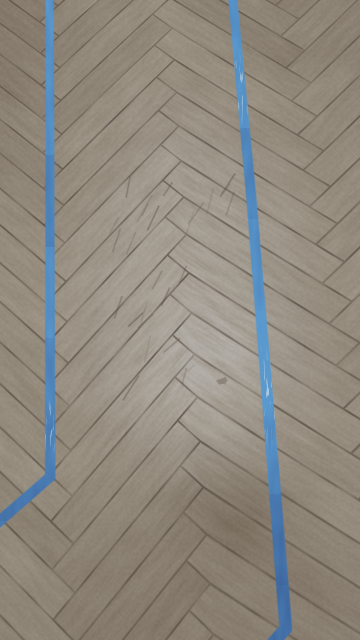
Give the GLSL for this texture, as a WebGL 2 fragment shader.

```glsl
#version 300 es
precision highp float;

uniform vec2 u_resolution;
out vec4 fragColor;

// Palette
const vec3 WOOD_DARK = vec3(0.49, 0.445, 0.385);
const vec3 WOOD_MID = vec3(0.61, 0.575, 0.52);
const vec3 WOOD_SHEEN = vec3(0.70, 0.685, 0.66);
const vec3 JOINT = vec3(0.36, 0.32, 0.28);
const vec3 TAPE_DARK = vec3(0.23, 0.38, 0.60);
const vec3 TAPE_LIGHT = vec3(0.34, 0.58, 0.79);
const vec3 GLOSS = vec3(0.78, 0.85, 0.90);

// Floor layout, in canvas heights, y measured down from the top
const float PLANK_RATIO = 6.0;
const vec2 SPINE = vec2(0.2663, 0.068);        // x at top, drift per y
const vec2 LEFT_SCALE = vec2(0.0586, 0.013);
const vec2 RIGHT_SCALE = vec2(0.0651, 0.040);
const float ROW_HEIGHT = 0.0469;
const float ROW_GROWTH = 0.034;
const float ROW_TILT = 0.07;
const float ROW_SHIFT = 0.077;
const float JOINT_WIDTH = 0.022;
const int SCRATCHES = 26;

float hash(vec2 p) {
  vec3 q = fract(p.xyx * vec3(0.1031, 0.1030, 0.0973));
  q += dot(q, q.yzx + 33.33);
  return fract((q.x + q.y) * q.z);
}

float gradientDot(vec2 cell, vec2 offset) {
  float angle = 6.2832 * hash(cell);
  return dot(vec2(cos(angle), sin(angle)), offset);
}

float noise(vec2 p) {
  vec2 i = floor(p), f = p - i;
  vec2 w = f * f * f * (f * (f * 6.0 - 15.0) + 10.0);
  vec2 e = vec2(1.0, 0.0);
  return mix(mix(gradientDot(i, f), gradientDot(i + e, f - e), w.x),
             mix(gradientDot(i + e.yx, f - e.yx), gradientDot(i + 1.0, f - 1.0), w.x), w.y);
}

float spot(vec2 p, vec2 center, vec2 radius) {
  vec2 d = (p - center) / radius;
  return exp(-dot(d, d));
}

float segment(vec2 p, vec2 a, vec2 b) {
  vec2 ab = b - a;
  return length(p - a - ab * clamp(dot(p - a, ab) / dot(ab, ab), 0.0, 1.0));
}

// Perspective map to the diagonal axes of the herringbone
vec2 toLattice(vec2 p) {
  float d = p.x - SPINE.x - SPINE.y * p.y;
  vec2 scale = d < 0.0 ? LEFT_SCALE : RIGHT_SCALE;
  float across = d / (scale.x + scale.y * p.y);
  float row = log(1.0 + ROW_GROWTH * (p.y + ROW_TILT * d) / ROW_HEIGHT) / ROW_GROWTH + ROW_SHIFT;
  return vec2(row + across, row - across);
}

// Position along and across a plank in xy, its id in zw
vec4 herringbone(vec2 g) {
  vec2 c = floor(g);
  float m = mod(c.x - c.y, 2.0 * PLANK_RATIO);
  if (m < PLANK_RATIO) return vec4(g.x - c.x + m, g.y - c.y, c.x - m, c.y);
  float start = c.y - (2.0 * PLANK_RATIO - 1.0 - m);
  return vec4(g.y - start, g.x - c.x, c.x + 71.0, start + 37.0);
}

vec3 woodFloor(vec2 p) {
  vec4 plank = herringbone(toLattice(p));
  float seed = hash(plank.zw + 50.0);

  // Broad light and shade
  float light = 0.72 + 0.25 * spot(p, vec2(0.30, 0.42), vec2(0.25, 0.40));
  light -= 0.45 * spot(p, vec2(0.0, 0.03), vec2(0.13, 0.22));
  light -= 0.40 * spot(p, vec2(0.52, 0.0), vec2(0.17, 0.20));
  light -= 0.62 * spot(p, vec2(0.37, 0.79), vec2(0.09, 0.085));
  light -= 0.45 * spot(p, vec2(0.42, 1.0), vec2(0.25, 0.20));
  light -= 0.22 * spot(p, vec2(0.10, 0.98), vec2(0.18, 0.25));
  float sheen = 0.75 * spot(p, vec2(0.315, 0.575), vec2(0.13, 0.13))
              + 0.42 * spot(p, vec2(0.30, 0.37), vec2(0.13, 0.17));

  // Plank tone and grain
  vec2 grainPos = plank.xy + seed * vec2(40.0, 90.0);
  float grain = noise(grainPos * vec2(0.7, 5.0)) + 0.7 * noise(grainPos * vec2(1.6, 15.0));
  light += 0.30 * (seed - 0.5) + 0.24 * grain + 0.16 * noise(p * 17.0);
  vec3 color = mix(WOOD_DARK, WOOD_MID, clamp(light, -0.3, 1.25));
  color = mix(color, WOOD_SHEEN, clamp(sheen * (0.9 + 0.5 * grain), 0.0, 1.0));
  color += 0.022 * noise(p * 190.0);

  // Joints
  float edge = min(min(plank.y, 1.0 - plank.y), min(plank.x, PLANK_RATIO - plank.x));
  float soft = 22.0 / u_resolution.y;
  float joint = 1.0 - smoothstep(JOINT_WIDTH - 0.5 * soft, JOINT_WIDTH + soft, edge);
  return mix(color, JOINT, joint * clamp(0.58 + 0.6 * noise(p * 24.0), 0.25, 0.85));
}

// Scattered scratches and one worn stain
float wear(vec2 p, float pixel) {
  float amount = 0.0;
  for (int k = 0; k < SCRATCHES; k++) {
    float n = float(k);
    vec2 start = vec2(0.17, 0.30) + vec2(0.19, 0.36) * vec2(hash(vec2(n, 3.0)), hash(vec2(n, 8.0)));
    vec2 reach = vec2(0.004 + 0.022 * hash(vec2(n, 12.0)), -0.012 - 0.028 * hash(vec2(n, 17.0)));
    float line = 1.0 - smoothstep(0.0, 1.2 * pixel + 0.0006, segment(p, start, start + reach));
    amount = max(amount, line * (0.15 + 0.35 * hash(vec2(n, 21.0))));
  }
  float stain = length((p - vec2(0.348, 0.595)) * vec2(1.0, 1.7)) + 0.007 * noise(p * 150.0);
  return max(amount, 0.4 * (1.0 - smoothstep(0.006, 0.011, stain)));
}

vec3 tapeColor(vec2 p, float seed) {
  float piece = hash(vec2(floor(p.y * 7.0 + seed), seed));
  float tone = 0.82 - 0.62 * smoothstep(0.58, 0.95, p.y) + 0.40 * (piece - 0.5);
  tone += 0.35 * spot(p, vec2(0.41, 0.56), vec2(0.08, 0.07)) + 0.25 * noise(p * vec2(90.0, 20.0));
  float band = spot(p, vec2(0.42, 0.62), vec2(0.1, 0.05)) + spot(p, vec2(0.375, 0.14), vec2(0.05, 0.035))
             + spot(p, vec2(0.078, 0.665), vec2(0.05, 0.03));
  float fleck = smoothstep(0.12, 0.35, noise(p * vec2(260.0, 45.0))) * band;
  return mix(mix(TAPE_DARK, TAPE_LIGHT, clamp(tone, 0.0, 1.1)), GLOSS, 0.75 * clamp(fleck, 0.0, 1.0));
}

void main() {
  float pixel = 1.0 / u_resolution.y;
  vec2 p = vec2(gl_FragCoord.x, u_resolution.y - gl_FragCoord.y) * pixel;
  vec3 color = mix(woodFloor(p), JOINT, wear(p, pixel));

  // Tape runs
  float leftTape = min(segment(p, vec2(0.0775, -0.05), vec2(0.0785, 0.745)),
                       segment(p, vec2(0.0785, 0.745), vec2(-0.02, 0.831))) - mix(0.0064, 0.0088, p.y);
  float rightTape = min(segment(p, vec2(0.362, -0.02), vec2(0.393, 0.3125)),
                        segment(p, vec2(0.393, 0.3125), vec2(0.413, 0.56)));
  rightTape = min(rightTape, segment(p, vec2(0.413, 0.56), vec2(0.4466, 0.982)));
  rightTape = min(rightTape, segment(p, vec2(0.4466, 0.982), vec2(0.42, 1.012))) - mix(0.0070, 0.0100, p.y);
  color = mix(color, tapeColor(p, 2.3), 1.0 - smoothstep(-pixel, pixel, leftTape));
  color = mix(color, tapeColor(p, 5.6), 1.0 - smoothstep(-pixel, pixel, rightTape));
  fragColor = vec4(color, 1.0);
}
```
